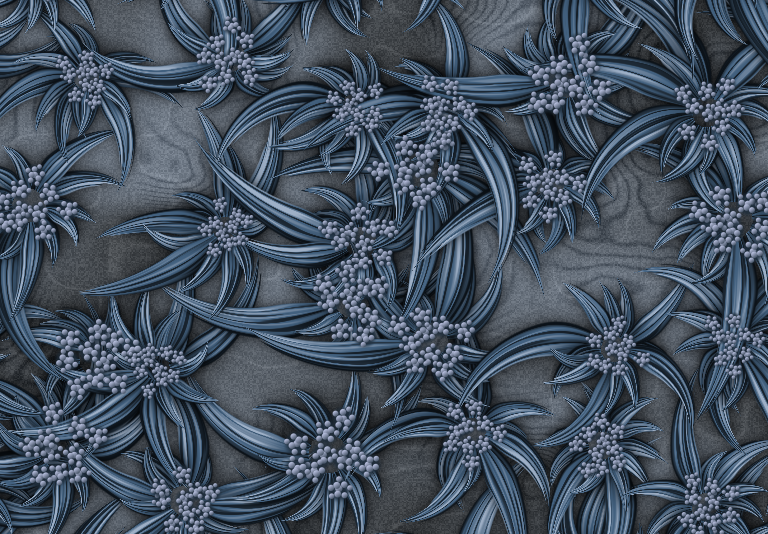
Give the GLSL for this pattern, as a WebGL 2 fragment shader.

```glsl
#version 300 es
precision highp float;

uniform vec2 u_resolution;
out vec4 fragColor;

const float TAU = 6.28318;
const float GOLDEN_ANGLE = 2.39996;
const float CELL = 0.245;
const int LOCKS = 13;
const vec3 INK = vec3(0.04, 0.065, 0.09);
const vec3 DEEP = vec3(0.15, 0.21, 0.27);
const vec3 STEEL = vec3(0.26, 0.38, 0.50);
const vec3 SKY = vec3(0.42, 0.51, 0.61);
const vec3 PALE = vec3(0.62, 0.69, 0.78);
const vec3 BEAD = vec3(0.72, 0.75, 0.87);

float hash(vec2 p) {
    vec3 q = fract(vec3(p.xyx) * 0.1031);
    q += dot(q, q.yzx + 33.33);
    return fract((q.x + q.y) * q.z);
}

float noise(vec2 p) {
    vec2 i = floor(p), f = fract(p);
    f = f * f * (3.0 - 2.0 * f);
    float low = mix(hash(i), hash(i + vec2(1, 0)), f.x);
    float high = mix(hash(i + vec2(0, 1)), hash(i + vec2(1, 1)), f.x);
    return mix(low, high, f.y);
}

vec2 polar(float angle) { return vec2(cos(angle), sin(angle)); }

vec3 hairRamp(float tone) {
    vec3 color = mix(INK, DEEP, smoothstep(0.0, 0.28, tone));
    color = mix(color, STEEL, smoothstep(0.22, 0.52, tone));
    color = mix(color, SKY, smoothstep(0.52, 0.78, tone));
    return mix(color, PALE, smoothstep(0.78, 1.0, tone));
}

// Brushed grey ground: soft relief, engraved contour lines and grain
vec3 ground(vec2 p) {
    float relief = noise(p * 4.0 + 20.0) * 0.65 + noise(p * 9.0) * 0.35;
    float phase = relief * 22.0 + noise(p * 30.0) * 0.6;
    float engraving = pow(0.5 + 0.5 * sin(phase * TAU), 4.0);
    float patch_ = smoothstep(0.35, 0.75, noise(p * 6.0 + 50.0));
    float grain = hash(floor(p * 420.0)) - 0.5;
    float scratch = smoothstep(0.04, 0.0, abs(noise(p * 14.0 + 7.0) - 0.5));
    vec3 color = mix(vec3(0.25, 0.265, 0.28), vec3(0.45, 0.49, 0.54), smoothstep(0.2, 0.8, relief));
    return color + grain * 0.11 - engraving * patch_ * 0.11 + scratch * 0.06;
}

// A tapered bundle of strands along an arc; rgb, alpha, and its soft shadow
vec4 lock(vec2 q, float len, float bend, float width, float seed, float px, out float shadow) {
    float radius = len / bend;
    float t = atan(q.x, radius - q.y) / bend;
    shadow = 0.0;
    if (t < 0.0 || t > 1.0) return vec4(0.0);
    float offset = radius - length(q - vec2(0.0, radius));
    float halfWidth = width * pow(1.0 - t, 0.75) * smoothstep(-0.15, 0.3, t) + 0.0004;
    float v = offset / halfWidth;
    float edge = abs(offset) - halfWidth;
    shadow = exp(-max(edge, 0.0) / 0.011) * smoothstep(1.0, 0.6, t);
    if (edge > px) return vec4(0.0);

    float strandEnd = 1.0 - 0.5 * noise(vec2(v * 4.0 + seed, seed)) * abs(v);
    float alpha = smoothstep(px, -px, edge) * smoothstep(0.0, 0.06, strandEnd - t);
    float comb = noise(vec2(v * 5.0 + seed, t * 2.0 + seed));
    float fibre = 0.5 + 0.5 * sin(v * 12.0 + comb * 5.0 + seed);
    float gap = smoothstep(0.05, 0.4, fibre);
    float tone = (0.30 + 0.36 * comb + 0.30 * pow(fibre, 3.0)) * mix(0.3, 1.0, gap);
    tone *= smoothstep(-1.05, -0.5, v) * mix(0.65, 1.1, smoothstep(0.0, 0.4, t));
    tone += 0.3 * smoothstep(0.22, 0.0, abs(v - 0.62));
    return vec4(hairRamp(tone), alpha);
}

// A head of florets, each packed with small lit beads
vec4 flowerHead(vec2 d, float size, float seed, float px) {
    vec4 result = vec4(0.0);
    for (int j = 0; j < 10; j++) {
        float k = float(j);
        vec2 wobble = vec2(hash(vec2(k, seed)), hash(vec2(seed, k))) - 0.5;
        vec2 f = d - size * (polar(k * GOLDEN_ANGLE + seed) * sqrt((k + 0.2) / 10.0) + wobble * 0.25);
        float floret = size * 0.26;
        if (length(f) > floret * 1.5) continue;
        float base = smoothstep(floret * 1.35, floret * 0.7, length(f));
        result = mix(result, vec4(mix(INK, STEEL, 0.35), 1.0), base * 0.85);
        for (int i = 0; i < 9; i++) {
            float n = float(i);
            float beadRadius = size * mix(0.085, 0.06, n / 9.0);
            vec2 b = f - floret * sqrt(n / 8.0) * polar(n * GOLDEN_ANGLE + k);
            float dist = length(b);
            float light = 0.62 + 0.5 * dot(b / beadRadius, vec2(-0.5, 0.7));
            vec3 color = mix(DEEP, BEAD, clamp(light, 0.0, 1.0));
            float cover = smoothstep(px * 0.7, -px * 0.7, dist - beadRadius);
            result = mix(result, vec4(color, 1.0), cover);
        }
    }
    return result;
}

void main() {
    float px = 1.0 / u_resolution.y;
    vec2 p = gl_FragCoord.xy * px;
    vec3 color = ground(p);
    vec4 heads = vec4(0.0);
    vec2 home = floor(p / CELL);

    // Scattered plants: sweeping locks below, beaded heads above
    for (int y = -2; y <= 2; y++)
    for (int x = -2; x <= 2; x++) {
        vec2 id = home + vec2(x, y) + 40.0;
        float seed = hash(id) * 50.0;
        vec2 jitter = vec2(hash(id + 11.3), hash(id + 27.7)) - 0.5;
        vec2 d = p - (id - 39.5 + jitter * 0.6) * CELL;
        float size = mix(0.048, 0.08, hash(id + 5.1));
        float axis = hash(id + 61.9) * TAU;
        if (length(d) > 0.4) continue;

        color *= 1.0 - 0.35 * smoothstep(size * 2.0, size * 0.6, length(d));
        for (int i = 0; i < LOCKS; i++) {
            float k = float(i);
            float pick = hash(vec2(k + 3.0, seed));
            float angle = (k + pick * 0.8) * TAU / float(LOCKS);
            float len = mix(0.085, 0.36, pow(hash(vec2(seed, k + 9.0)), 3.5)) + size * 0.3;
            vec2 dir = polar(angle);
            vec2 q = d - dir * size * 0.45;
            if (length(q) > len + 0.04) continue;
            q = vec2(dot(q, dir), dot(q, vec2(-dir.y, dir.x)));
            q.y *= sin(axis - angle) < 0.0 ? -1.0 : 1.0;
            float shadow;
            vec4 hair = lock(q, len, mix(0.7, 1.7, pick), 0.013 + len * 0.075, seed + k * 7.0, px, shadow);
            color *= 1.0 - 0.4 * shadow;
            color = mix(color, hair.rgb, hair.a);
        }
        vec4 head = flowerHead(d, size, seed, px);
        heads = mix(heads, vec4(head.rgb / max(head.a, 0.001), 1.0), head.a);
    }
    color = mix(color, heads.rgb / max(heads.a, 0.001), heads.a);
    fragColor = vec4(clamp(color, 0.0, 1.0), 1.0);
}
```
